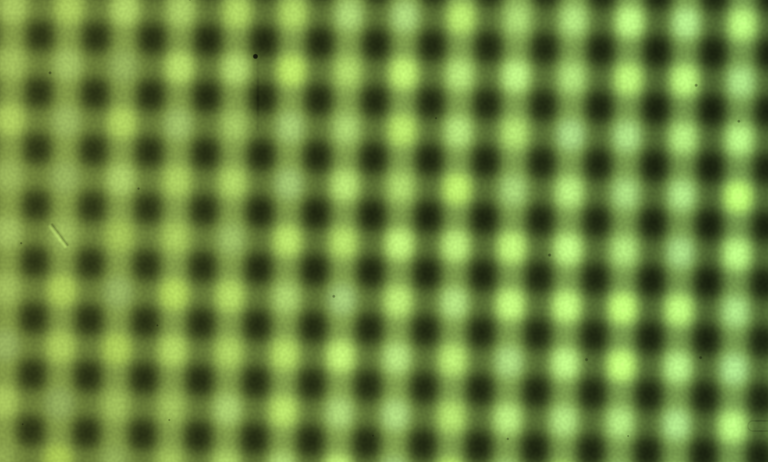
Give the GLSL for this pattern, as a Shadertoy shader.

```glsl
// Soft green lattice of glowing dots, like an out-of-focus grid under a microscope.
// Two steepened cosine waves on a slightly turned grid set the brightness; each dot
// varies by hash, contrast grows to the right, and grain, dust and a scratch add wear.

const float TILT = 0.0240;                    // clockwise turn of the grid, radians
const vec2  PITCH_LEFT = vec2(0.1212, 0.1221);   // dot spacing, in canvas heights
const vec2  PITCH_RIGHT = vec2(0.1217, 0.1245);
const vec2  ORIGIN = vec2(0.755, 0.9675);     // centre of one dot
const vec4  WAVE_LEFT = vec4(0.520, 0.160, 0.110, -0.035);   // mean, across, down, product
const vec4  WAVE_MIDDLE = vec4(0.530, 0.230, 0.145, 0.005);
const vec4  WAVE_RIGHT = vec4(0.530, 0.255, 0.160, 0.030);
const float STEEPNESS = 0.35;                 // 0 is a plain cosine
const vec2  TINT_LEFT = vec2(0.85, 0.38);     // red and blue relative to green
const vec2  TINT_RIGHT = vec2(0.755, 0.43);
const float BLUE_LIFT = 0.12;                 // extra blue in the highlights
const float DOT_VARIATION = 0.16;
const float HAZE = 0.03;
const float GRAIN = 0.045;
const float GRAIN_SCALE = 130.0;
const float DUST_CELL = 0.13;
const float DUST_CHANCE = 0.18;

vec2 hash2(vec2 p) {
    vec3 q = fract(p.xyx * vec3(0.1031, 0.1030, 0.0973));
    q += dot(q, q.yzx + 33.33);
    return fract((q.xx + q.yz) * q.zy);
}

float gradientDot(vec2 cell, vec2 offset, vec2 f) {
    float a = 6.2832 * hash2(cell + offset + 71.0).x;
    return dot(vec2(cos(a), sin(a)), f - offset);
}

float gradientNoise(vec2 p) {
    vec2 i = floor(p), f = p - i;
    vec2 u = f * f * f * (f * (f * 6.0 - 15.0) + 10.0);
    return mix(mix(gradientDot(i, vec2(0, 0), f), gradientDot(i, vec2(1, 0), f), u.x),
               mix(gradientDot(i, vec2(0, 1), f), gradientDot(i, vec2(1, 1), f), u.x), u.y);
}

float segmentDistance(vec2 p, vec2 a, vec2 b) {
    vec2 d = b - a;
    return length(p - a - d * clamp(dot(p - a, d) / dot(d, d), 0.0, 1.0));
}

// Soft-edged coverage of a shape of the given half width
float cover(float dist, float halfWidth, float px) {
    return 1.0 - smoothstep(halfWidth - px, halfWidth + px, dist);
}

// Sparse specks, kept well inside their cells
float dust(vec2 p, float px) {
    vec2 cell = floor(p / DUST_CELL);
    vec2 centre = (cell + 0.15 + 0.7 * hash2(cell + 19.0)) * DUST_CELL;
    vec2 pick = hash2(cell + 47.0);
    float radius = mix(0.0015, 0.003, pick.y);
    return step(pick.x, DUST_CHANCE) * cover(length(p - centre), radius, px);
}

void mainImage(out vec4 fragColor, in vec2 fragCoord) {
    vec2 p = fragCoord / iResolution.y;
    float px = 1.0 / iResolution.y;
    float side = fragCoord.x / iResolution.x;

    // Tilted grid: whole numbers fall on dot centres
    float c = cos(TILT), s = sin(TILT);
    vec2 q = p - ORIGIN;
    vec2 grid = vec2(c * q.x - s * q.y, s * q.x + c * q.y);
    grid /= mix(PITCH_LEFT, PITCH_RIGHT, side);
    vec2 id = floor(grid + 0.5);
    vec2 local = grid - id;

    // Lattice brightness, with more contrast to the right
    vec2 wave = cos(6.2832 * grid);
    wave = mix(wave, wave * (1.5 - 0.5 * wave * wave), STEEPNESS);
    vec4 w = mix(WAVE_LEFT, WAVE_MIDDLE, smoothstep(0.0, 0.55, side));
    w = mix(w, WAVE_RIGHT, smoothstep(0.5, 1.0, side));
    float level = w.x + w.y * wave.x + w.z * wave.y + w.w * wave.x * wave.y;

    // Each dot differs in brightness; dim dots turn greyer
    vec2 vary = hash2(id + 31.0);
    float disc = 1.0 - smoothstep(0.14, 0.42, length(local));
    level += DOT_VARIATION * (vary.x - 0.55) * disc;
    level += HAZE * gradientNoise(p * 3.0);
    level += GRAIN * gradientNoise(p * GRAIN_SCALE) * (0.4 + level);

    // Dust, a faint vertical streak and a two-sided scratch
    level *= 1.0 - 0.35 * dust(p, px);
    level *= 1.0 - 0.75 * cover(length(p - vec2(0.553, 0.878)), 0.005, px);
    level -= 0.06 * cover(segmentDistance(p, vec2(0.558, 0.87), vec2(0.558, 0.72)), 0.002, 2.0 * px);
    vec2 scratchA = vec2(0.108, 0.510), scratchB = vec2(0.141, 0.466);
    vec2 shift = vec2(0.005, 0.004);
    level += 0.12 * cover(segmentDistance(p, scratchA, scratchB), 0.003, 1.5 * px);
    level -= 0.16 * cover(segmentDistance(p - shift, scratchA, scratchB), 0.002, 1.5 * px);

    // Faint oval ring near the right edge
    float ring = abs(segmentDistance(p, vec2(1.63, 0.078), vec2(1.68, 0.078)) - 0.011);
    level -= 0.08 * cover(ring, 0.0015, px);

    // Green ramp: yellower on the left, cooler on the right
    vec2 tint = mix(TINT_LEFT, TINT_RIGHT, side);
    tint.y += BLUE_LIFT * level + disc * (0.08 * (vary.y - 0.5) - 0.1 * (vary.x - 0.5));
    vec3 color = level * vec3(tint.x, 1.0, tint.y);
    fragColor = vec4(clamp(color, 0.0, 1.0), 1.0);
}
```
